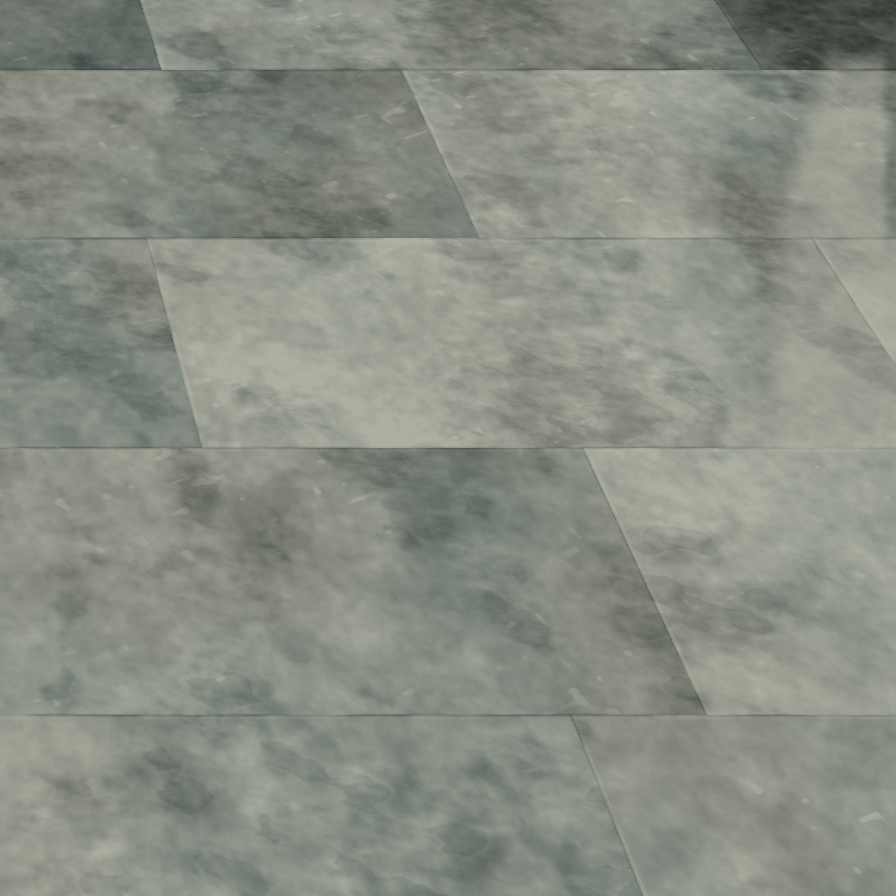
This texture is drawn by a Shadertoy shader. Its source:

```glsl
const vec2 VANISH = vec2(-0.35, 2.66);
const float ROW_STEP = 0.0562;
const float TILE_WIDTH = 0.386;
const vec3 SLATE = vec3(0.33, 0.35, 0.32);
const vec3 STONE = vec3(0.64, 0.65, 0.598);
const vec3 COOL = vec3(-0.02, 0.0, 0.01);

// Per row, nearest first: joint offset, then tone of left, middle, right tile
const vec4 ROWS[5] = vec4[5](
    vec4(1.04, 0.81, 0.72, 0.80),
    vec4(1.20, 0.82, 0.92, 0.96),
    vec4(0.69, 0.86, 1.00, 0.96),
    vec4(1.19, 0.72, 0.88, 0.84),
    vec4(0.79, 0.56, 0.78, 0.16));

float hash(vec2 p) {
    vec3 q = fract(vec3(p.xyx) * 0.1031);
    q += dot(q, q.yzx + 33.33);
    return fract((q.x + q.y) * q.z);
}

float noise(vec2 p) {
    vec2 i = floor(p), f = fract(p);
    f = f * f * (3.0 - 2.0 * f);
    vec2 e = vec2(1.0, 0.0);
    return mix(mix(hash(i), hash(i + e), f.x),
               mix(hash(i + e.yx), hash(i + e.xx), f.x), f.y);
}

float fbm(vec2 p) {
    float sum = 0.0, amp = 0.5;
    for (int i = 0; i < 5; i++) {
        sum += amp * noise(p);
        p = mat2(1.6, 1.2, -1.2, 1.6) * p + 7.3;
        amp *= 0.5;
    }
    return sum / 0.969;
}

float band(float dist, float halfWidth, float blur) {
    return 1.0 - smoothstep(halfWidth - blur, halfWidth + blur, abs(dist));
}

// Clouds with ragged rims, torn flakes, chipped relief and fine grit
float stoneTone(vec2 p) {
    float cloud = fbm(p * vec2(1.7, 2.0)) - 0.5;
    float mottle = fbm(p * vec2(6.0, 8.0) + 13.0) - 0.5;
    vec2 q = vec2(p.x * 4.5 + p.y * 2.0, p.y * 9.0);
    float flake = fbm(q + 17.0);
    float relief = flake - fbm(q + vec2(16.88, 17.22));
    float rough = fbm(p * vec2(2.2, 2.7) + 53.0);
    float worn = smoothstep(0.44, 0.60, rough);
    float ragged = smoothstep(0.50, 0.60, rough + 0.35 * (flake - 0.5));
    float pits = smoothstep(0.57, 0.62, flake) * worn;
    float grit = fbm(p * vec2(20.0, 27.0) + 3.0) - 0.5;
    return 0.5 * cloud + 0.35 * mottle - 0.12 * ragged - 0.17 * pits
         + relief * (0.2 + 0.7 * worn) + 0.32 * grit;
}

// Short pale chips in scattered places
float chips(vec2 p) {
    float speck = noise(vec2(p.x * 14.0 + p.y * 9.0, p.y * 26.0 - p.x * 8.0));
    return smoothstep(0.84, 0.94, speck) * smoothstep(0.52, 0.66, fbm(p * 2.6 + 9.0));
}

// Window light lying across the far right of the floor
float windowLight(vec2 uv) {
    float left = 0.865 + 0.05 * smoothstep(0.72, 0.95, uv.y);
    float right = smoothstep(0.98, 0.995, uv.x) * smoothstep(0.70, 0.76, uv.y);
    float span = smoothstep(0.44, 0.60, uv.y) * (1.0 - smoothstep(0.90, 0.96, uv.y));
    return smoothstep(left - 0.012, left + 0.022, uv.x) * (1.0 - right) * span;
}

void mainImage(out vec4 fragColor, in vec2 fragCoord) {
    vec2 uv = fragCoord / iResolution.xy;
    float blur = max(0.0016, 0.75 / iResolution.y);

    // Floor plane: rows recede towards the vanishing point
    float depth = VANISH.y - uv.y;
    float v = (1.0 / depth - 0.4068) / ROW_STEP;
    float row = floor(v);
    vec4 rowData = ROWS[clamp(int(row) + 1, 0, 4)];
    float s = (uv.x - VANISH.x) / (depth * TILE_WIDTH) - rowData.x;
    float tile = floor(s);
    float base = rowData[clamp(int(tile) + 2, 1, 3)];

    // Stone surface, different in every tile
    float seed = hash(vec2(tile, row) + 20.0);
    vec2 p = vec2(s * 3.3, v) + floor(seed * 40.0) * vec2(3.7, 5.1);
    float tone = base + stoneTone(p) + 0.22 * chips(p);
    float edge = fract(s) + 0.9 * (fbm(p * 2.5 + 5.0) - 0.5);
    tone -= (0.10 + 0.13 * seed) * smoothstep(0.55, 0.70, edge);

    // Light and the shade beside it
    float light = windowLight(uv);
    float shade = smoothstep(0.74, 0.86, uv.x) * smoothstep(0.45, 0.60, uv.y);
    tone -= 0.19 * shade * (1.0 - light);
    tone = mix(tone, 0.97 + 0.6 * (tone - base), 0.8 * light);

    // Joints, measured in canvas units, fading in and out along their length
    float line = floor(v + 0.5);
    float rowDist = (v - line) * depth * depth * ROW_STEP;
    float sideDist = (s - floor(s + 0.5)) * depth * TILE_WIDTH * 0.92;
    float rowWear = smoothstep(0.30, 0.75, fbm(vec2(uv.x * 14.0, line * 7.0)));
    float sideWear = smoothstep(0.25, 0.70, fbm(vec2(v * 7.0, tile * 5.0 + 3.0)));
    tone -= (0.06 + 0.38 * rowWear) * band(rowDist, 0.0012, blur);
    tone += 0.10 * (1.0 - rowWear) * band(rowDist + 0.003, 0.0012, blur);
    tone -= 0.30 * sideWear * band(sideDist, 0.0010, blur);
    tone += 0.16 * (1.0 - 0.7 * sideWear) * band(sideDist - 0.003, 0.0013, blur);

    float cool = smoothstep(0.35, 0.65, fbm(p * 1.3 + 40.0)) * (1.0 - light);
    vec3 color = mix(SLATE, STONE, clamp(tone, -0.4, 1.12));
    color += COOL * cool * (1.0 - 0.7 * smoothstep(0.5, 0.95, tone));
    fragColor = vec4(color, 1.0);
}
```
